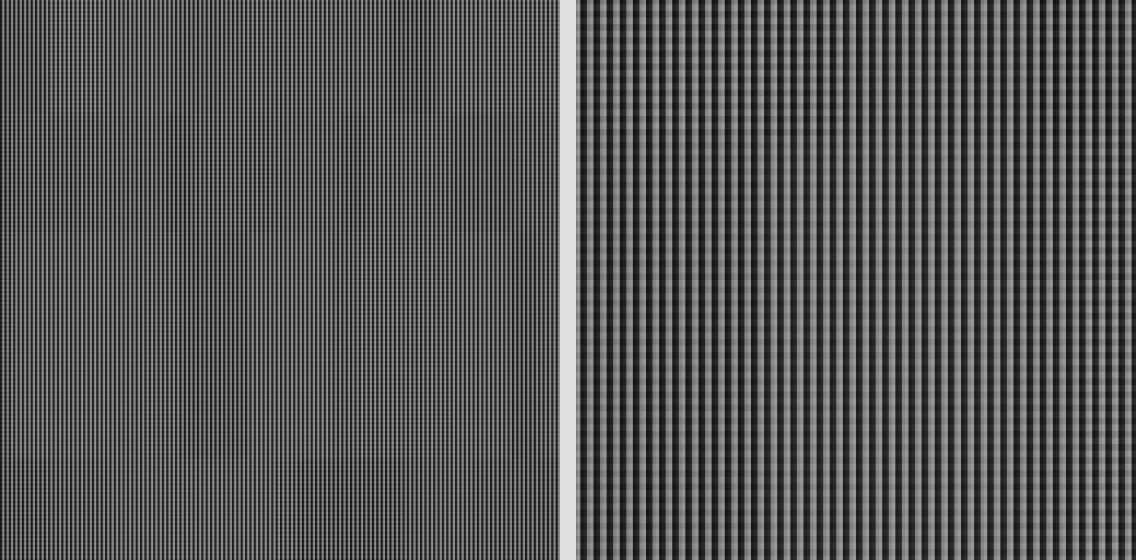
Left: the whole. Right: its middle third, enlarged.
Reproduce this pattern procedurally as a three.js fragment shader.

```glsl
varying vec2 vUv;

const float REPEATS = 128.0;
const float BLOCK_CELLS = 13.125;
const float DARK_GREY = 0.13;
const float LIGHT_GREY = 0.53;
const float DARK_RELIEF = 0.04;
const float LIGHT_RELIEF = 0.065;

float hash(vec2 p) {
  vec3 q = fract(p.xyx * vec3(0.1031, 0.1030, 0.0973));
  q += dot(q, q.yzx + 33.33);
  return fract((q.x + q.y) * q.z);
}

// Running area under a wave that is 0, then 1, in each unit
float waveArea(float x) {
  return 0.5 * floor(x) + max(fract(x) - 0.5, 0.0);
}

// Square wave averaged over a footprint for smooth edges
float squareWave(float x, float footprint) {
  float w = max(footprint, 0.0001);
  return (waveArea(x + 0.5 * w) - waveArea(x - 0.5 * w)) / w;
}

// Uneven horizontal bands, counted from the bottom
float bandIndex(float row) {
  return step(23.0, row) + step(75.0, row) + step(102.0, row);
}

// Blocks of uneven width within a band
vec2 blockId(vec2 cell, float blockCells) {
  float band = bandIndex(cell.y);
  float u = cell.x / blockCells;
  float column = floor(u);
  float edge = hash(vec2(column + 3.0, band + 11.0));
  return vec2(column + step(edge, fract(u)), band);
}

void main() {
  vec2 grid = vUv * REPEATS;
  vec2 footprint = fwidth(grid);
  vec2 block = blockId(floor(grid), BLOCK_CELLS);

  // Alternating dark and light threads
  float stripe = squareWave(grid.x, footprint.x);

  // Each thread has a lit side and regular dashes
  float side = 2.0 * squareWave(grid.x * 2.0, footprint.x * 2.0) - 1.0;
  float dash = 2.0 * squareWave(grid.y, footprint.y) - 1.0;
  float dashStrength = mix(0.6, 1.4, hash(block + 17.0));
  float relief = 0.5 * (side + dash * dashStrength);

  // Slight tone shift from block to block
  float tone = 0.03 * (hash(block + 41.0) - 0.5);

  float grey = mix(DARK_GREY, LIGHT_GREY, stripe);
  grey += relief * mix(DARK_RELIEF, LIGHT_RELIEF, stripe) + tone;
  gl_FragColor = vec4(vec3(grey), 1.0);
}
```
